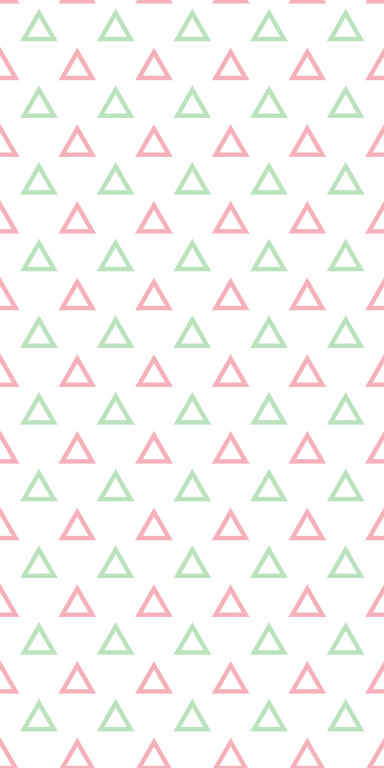
A Shadertoy shader for this pattern:

```glsl
// Signed distance to an upright equilateral triangle centred on its centroid
float triangleDistance(vec2 p, float inradius) {
    return max(-p.y, dot(vec2(abs(p.x), p.y), vec2(0.866, 0.5))) - inradius;
}

// Coverage of triangle outlines repeated once per unit cell
float triangleOutlines(vec2 p, float pixel) {
    vec2 cell = fract(p + 0.5) - 0.5;
    float halfLine = 0.029;
    float d = abs(triangleDistance(cell, 0.142) + halfLine) - halfLine;
    return clamp(0.5 - d / pixel, 0.0, 1.0);
}

void mainImage(out vec4 fragColor, in vec2 fragCoord) {
    // About five cells across, measured from the canvas centre
    float pixel = 5.008 / iResolution.x;
    vec2 p = (fragCoord - 0.5 * iResolution.xy) * pixel;

    // Green rows, with pink rows staggered half a cell between them
    vec2 greenCentre = vec2(0.004, -0.388);
    float green = triangleOutlines(p - greenCentre, pixel);
    float pink = triangleOutlines(p - greenCentre - vec2(0.5, 0.492), pixel);

    vec3 color = vec3(1.0);
    color = mix(color, vec3(0.73, 0.89, 0.74), green);
    color = mix(color, vec3(0.96, 0.69, 0.73), pink);
    fragColor = vec4(color, 1.0);
}
```
